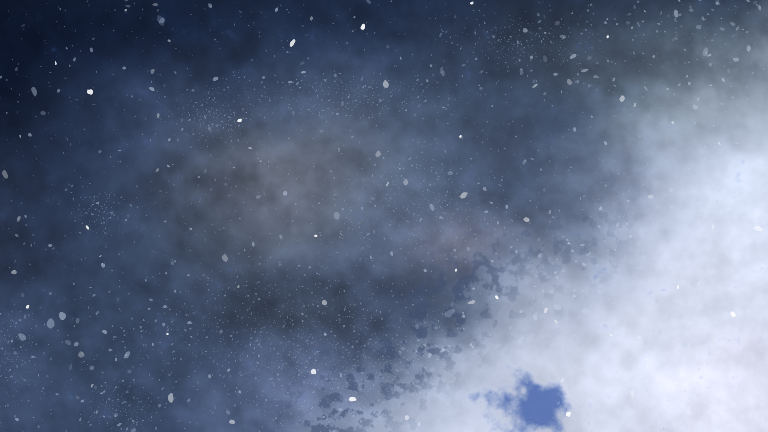
Write a Shadertoy shader that draws this background.

```glsl
// Stormy painted night sky breaking into pale cloud, spattered with fine flecks

float hash(vec2 p) {
    return fract(sin(dot(p, vec2(127.1, 311.7))) * 43758.5453);
}

float noise(vec2 p) {
    vec2 i = floor(p), f = fract(p);
    f = f * f * (3.0 - 2.0 * f);
    return mix(mix(hash(i), hash(i + vec2(1, 0)), f.x),
               mix(hash(i + vec2(0, 1)), hash(i + vec2(1, 1)), f.x), f.y);
}

float fbm(vec2 p) {
    float sum = 0.0, amp = 0.5;
    for (int i = 0; i < 6; i++) {
        sum += amp * noise(p);
        p = mat2(1.6, 1.2, -1.2, 1.6) * p + 7.3;
        amp *= 0.5;
    }
    return sum;
}

// Soft elliptical patch
float glow(vec2 p, vec2 centre, vec2 radius) {
    vec2 q = (p - centre) / radius;
    return exp(-dot(q, q));
}

// One irregular fleck per grid cell, present with the given chance
float flecks(vec2 p, float scale, float chance) {
    vec2 g = mat2(0.83, 0.56, -0.56, 0.83) * p * scale;
    g += 0.8 * vec2(noise(g * 0.5), noise(g * 0.5 + 31.0));
    vec2 id = floor(g);
    vec2 q = fract(g) - 0.25 - 0.5 * vec2(hash(id + 3.1), hash(id + 8.7));
    float tilt = 6.283 * hash(id + 5.3);
    q = mat2(cos(tilt), -sin(tilt), sin(tilt), cos(tilt)) * q;
    q.y *= 1.0 + 0.7 * hash(id + 2.9);
    float radius = mix(0.07, 0.21, pow(hash(id + 1.7), 2.0));
    float edge = scale / iResolution.y;
    float dist = length(q) + 0.1 * (noise(g * 6.0) - 0.5);
    float shape = 1.0 - smoothstep(radius - 0.5 * edge, radius + 0.5 * edge, dist);
    return shape * step(hash(id), chance) * mix(0.3, 1.0, hash(id + 6.1));
}

void mainImage(out vec4 fragColor, in vec2 fragCoord) {
    vec2 p = fragCoord / iResolution.xy * vec2(1.7778, 1.0);

    // Ragged, brushed coordinates
    vec2 warp = vec2(fbm(p * 5.0), fbm(p * 5.0 + 19.0)) - 0.49;
    vec2 w = p + 0.12 * warp;
    float brush = fbm(w * vec2(4.0, 7.0) + 2.0) - 0.49;
    float grain = fbm(p * 24.0) - 0.49;

    // Dark sky, lighter toward the lower left
    vec3 col = mix(vec3(0.23, 0.29, 0.40), vec3(0.11, 0.16, 0.26), smoothstep(0.45, 0.98, w.y));
    col = mix(col, vec3(0.03, 0.06, 0.13), 0.85 * glow(w, vec2(0.02, 0.84), vec2(0.42, 0.26)));
    col = mix(col, vec3(0.14, 0.18, 0.27), 0.6 * glow(w, vec2(0.00, 0.48), vec2(0.22, 0.20)));
    col = mix(col, vec3(0.26, 0.33, 0.47), 0.75 * glow(w, vec2(0.52, 0.72), vec2(0.34, 0.13)));
    col = mix(col, vec3(0.30, 0.36, 0.46), 0.9 * glow(w, vec2(0.94, 0.62), vec2(0.36, 0.24)));
    col = mix(col, vec3(0.41, 0.44, 0.50), 0.95 * glow(w, vec2(0.66, 0.56), vec2(0.24, 0.17)));
    col = mix(col, vec3(0.24, 0.28, 0.35), 0.75 * glow(w, vec2(0.72, 0.28), vec2(0.26, 0.11)));
    col = mix(col, vec3(0.43, 0.49, 0.63), 0.85 * glow(w, vec2(0.76, 0.08), vec2(0.24, 0.14)));
    col = mix(col, vec3(0.19, 0.23, 0.30), 0.7 * glow(w, vec2(1.24, 0.88), vec2(0.26, 0.16)));
    col = mix(col, vec3(0.45, 0.51, 0.57), 0.95 * glow(w, vec2(1.64, 0.80), vec2(0.30, 0.20)));

    // Pale cloud below a diagonal front
    float front = dot(w - vec2(0.80, 0.05), vec2(0.674, -0.739));
    float cloud = smoothstep(-0.13, 0.16, front + 0.2 * brush);
    vec3 pale = mix(vec3(0.60, 0.65, 0.75), vec3(0.82, 0.85, 0.93), smoothstep(0.0, 0.32, front));
    pale = mix(pale, vec3(0.63, 0.68, 0.75), smoothstep(0.55, 0.80, w.y));
    col = mix(col, pale, cloud);
    col = mix(col, vec3(0.52, 0.54, 0.63), 0.75 * glow(w, vec2(1.07, 0.43), vec2(0.15, 0.08)));
    col = mix(col, vec3(0.24, 0.28, 0.36), 0.75 * glow(w, vec2(1.18, 0.62), vec2(0.12, 0.07)));
    col = mix(col, vec3(0.31, 0.36, 0.47), 0.6 * glow(w, vec2(0.92, 0.30), vec2(0.10, 0.10)));
    col = mix(col, vec3(0.83, 0.87, 0.95), 0.7 * glow(w, vec2(1.72, 0.55), vec2(0.16, 0.12)));
    col = mix(col, vec3(0.92, 0.93, 1.00), 0.8 * glow(w, vec2(1.70, 0.08), vec2(0.26, 0.18)));
    col *= 1.0 + mix(0.42, 0.16, cloud) * brush + mix(0.38, 0.18, cloud) * grain;

    // Broken deep blue tear in the lower cloud
    float tear = glow(w, vec2(1.23, 0.04), vec2(0.10, 0.09));
    float torn = smoothstep(0.30, 0.85, tear + 1.3 * grain);
    col = mix(col, vec3(0.26, 0.38, 0.66), 0.8 * torn);

    // Broken dark texture along the front
    float rim = exp(-pow((front + 0.01) / 0.11, 2.0)) * (1.0 - smoothstep(0.25, 0.65, p.y));
    float chips = smoothstep(0.0, 0.15, fbm(p * 48.0 + 5.0) - 0.49);
    col = mix(col, vec3(0.25, 0.31, 0.44), 0.6 * rim * chips);

    // Dense clusters of fine spray
    float spray = glow(p, vec2(1.20, 0.90), vec2(0.13, 0.05))
                + glow(p, vec2(0.83, 0.78), vec2(0.20, 0.04))
                + glow(p, vec2(0.49, 0.73), vec2(0.08, 0.06))
                + glow(p, vec2(0.23, 0.51), vec2(0.06, 0.05))
                + glow(p, vec2(0.02, 0.18), vec2(0.05, 0.09))
                + glow(p, vec2(0.28, 0.05), vec2(0.07, 0.06))
                + 0.4 * glow(p, vec2(0.55, 0.24), vec2(0.24, 0.14))
                + 0.8 * glow(p, vec2(0.85, 0.14), vec2(0.22, 0.16))
                + 0.4 * glow(p, vec2(0.98, 0.53), vec2(0.18, 0.13));
    for (int i = 0; i < 3; i++) {
        float scale = 60.0 + 32.0 * float(i);
        float dots = flecks(p + 3.7 * float(i), scale, 0.02 + 0.6 * spray);
        col = mix(col, vec3(0.68, 0.75, 0.86), 0.5 * dots);
    }

    // Larger drifting flakes, thickest at the upper right and lower left
    float drift = 0.04 + 0.3 * glow(p, vec2(1.62, 0.97), vec2(0.35, 0.20))
                + 0.2 * glow(p, vec2(1.35, 0.35), vec2(0.25, 0.20))
                + 0.12 * glow(p, vec2(0.20, 0.20), vec2(0.30, 0.20));
    for (int i = 0; i < 3; i++) {
        float scale = 22.0 + 10.0 * float(i);
        float flakes = flecks(p + 11.3 * float(i) + 2.0, scale, drift);
        col = mix(col, vec3(0.80, 0.85, 0.93), 0.5 * flakes);
    }
    col = mix(col, vec3(1.0), flecks(p + 41.0, 26.0, 0.02));

    fragColor = vec4(clamp(col, 0.0, 1.0), 1.0);
}
```
